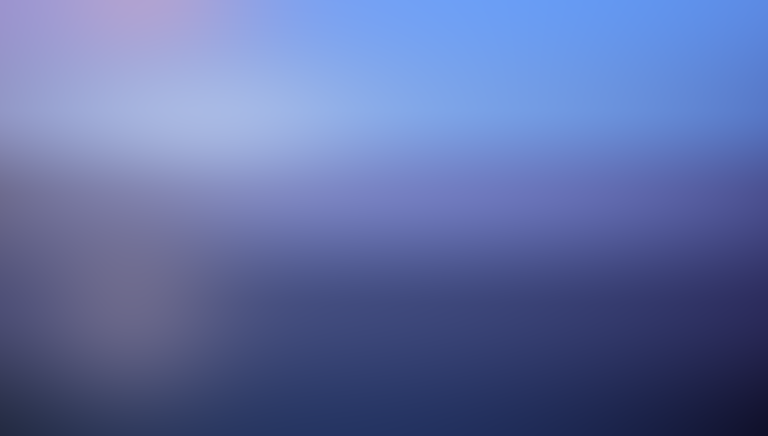
A WebGL 1 fragment shader for this background:

```glsl
precision highp float;

uniform vec2 u_resolution;

// Eased step between two heights, halfway from linear to smooth
float ease(float low, float high, float y) {
  float t = clamp((y - low) / (high - low), 0.0, 1.0);
  return mix(t, smoothstep(0.0, 1.0, t), 0.5);
}

// Vertical gradient with five stops, from floor to sky
vec3 verticalRamp(float y, vec3 ground, vec3 dusk, vec3 horizon, vec3 haze, vec3 sky) {
  vec3 color = mix(ground, dusk, ease(0.0, 0.30, y));
  color = mix(color, horizon, ease(0.30, 0.55, y));
  color = mix(color, haze, ease(0.55, 0.75, y));
  return mix(color, sky, ease(0.75, 1.0, y));
}

// Quadratic blend through the left, middle and right colours
vec3 blendAcross(float x, vec3 left, vec3 middle, vec3 right) {
  return left * (1.0 - 2.0 * x) * (1.0 - x)
       + middle * 4.0 * x * (1.0 - x)
       + right * x * (2.0 * x - 1.0);
}

// Soft elliptical glow tinting the colour beneath it
vec3 addGlow(vec3 base, vec2 p, vec2 center, vec2 radius, vec3 tint, float strength) {
  vec2 d = (p - center) / radius;
  return mix(base, tint, strength * exp(-0.5 * dot(d, d)));
}

void main() {
  vec2 uv = gl_FragCoord.xy / u_resolution;

  // Base gradients
  vec3 left = verticalRamp(uv.y,
    vec3(0.13, 0.16, 0.25), vec3(0.28, 0.29, 0.45), vec3(0.41, 0.40, 0.54),
    vec3(0.55, 0.57, 0.76), vec3(0.59, 0.57, 0.81));
  vec3 middle = verticalRamp(uv.y,
    vec3(0.14, 0.20, 0.38), vec3(0.25, 0.29, 0.49), vec3(0.45, 0.49, 0.75),
    vec3(0.50, 0.65, 0.91), vec3(0.45, 0.63, 0.96));
  vec3 right = verticalRamp(uv.y,
    vec3(0.06, 0.06, 0.16), vec3(0.17, 0.17, 0.36), vec3(0.29, 0.31, 0.56),
    vec3(0.34, 0.47, 0.78), vec3(0.36, 0.54, 0.89));
  vec3 color = blendAcross(uv.x, left, middle, right);

  // Pink, pale blue and mauve glows
  color = addGlow(color, uv, vec2(0.19, 1.02), vec2(0.10, 0.14), vec3(0.80, 0.65, 0.77), 0.6);
  color = addGlow(color, uv, vec2(0.26, 0.72), vec2(0.14, 0.11), vec3(0.74, 0.79, 0.92), 0.6);
  color = addGlow(color, uv, vec2(0.17, 0.32), vec2(0.09, 0.17), vec3(0.54, 0.50, 0.60), 0.55);

  gl_FragColor = vec4(color, 1.0);
}
```
